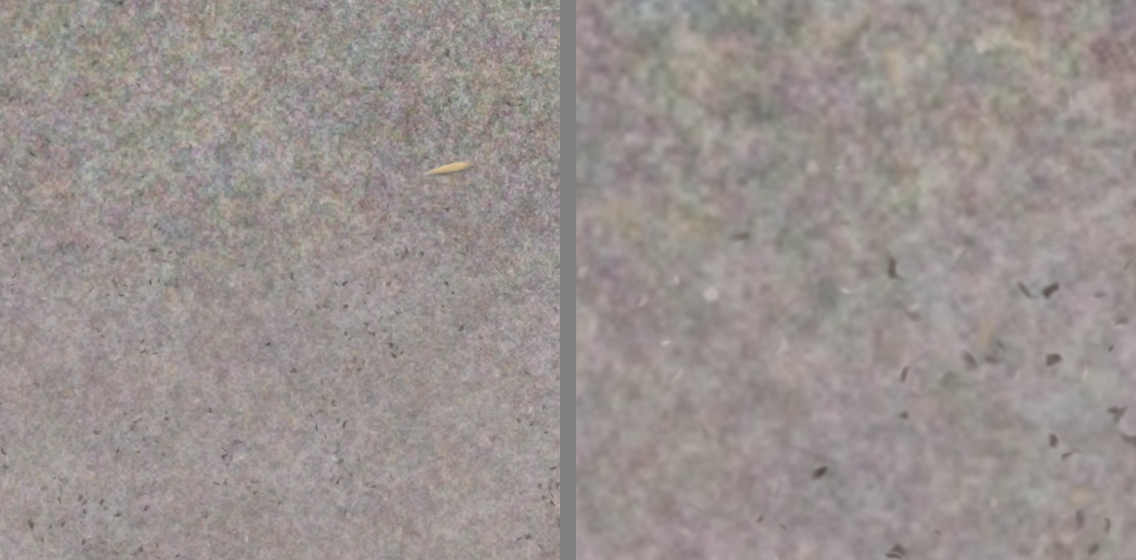
Left, the full canvas; right, a detail of the centre.
Reproduce this texture procedurally as a WebGL 2 fragment shader.

```glsl
#version 300 es
precision highp float;
// Worn, gritty ground: mauve-grey dust below, coarser greenish grit above.
// Rotated noise octaves give grain and tint; jittered cells scatter stones,
// pale chips and small dark pits, with one dry husk lying on top.

#define BASE_COLOR vec3(0.602, 0.573, 0.564)
#define PIT_COLOR vec3(0.34, 0.30, 0.28)
#define CHIP_COLOR vec3(0.78, 0.74, 0.72)
#define TAN_COLOR vec3(0.68, 0.61, 0.53)
#define STONE_COLOR vec3(0.49, 0.49, 0.48)
#define HUSK_COLOR vec3(0.80, 0.71, 0.56)
#define GRAIN_CONTRAST 0.078
#define PATCH_CONTRAST 0.036
#define TINT_STRENGTH 0.034
#define GRAIN_SCALE 44.0

uniform vec2 u_resolution;
out vec4 fragColor;

// Three random values in 0..1 for an integer cell and a seed.
vec3 hash3(vec2 cell, float seed) {
    uvec3 v = uvec3(ivec3(cell, seed)) * 1664525u + 1013904223u;
    v.x += v.y * v.z; v.y += v.z * v.x; v.z += v.x * v.y;
    v ^= v >> 16u;
    v.x += v.y * v.z; v.y += v.z * v.x; v.z += v.x * v.y;
    return vec3(v >> 8u) / 16777216.0;
}

mat2 rotation(float angle) {
    float c = cos(angle), s = sin(angle);
    return mat2(c, s, -s, c);
}

// Smooth signed value noise, turned by its seed to hide the lattice.
float noise(vec2 p, float seed) {
    p = rotation(seed * 1.7 + 0.5) * p;
    vec2 cell = floor(p), f = fract(p);
    f = f * f * (3.0 - 2.0 * f);
    float low = mix(hash3(cell, seed).x, hash3(cell + vec2(1, 0), seed).x, f.x);
    float high = mix(hash3(cell + vec2(0, 1), seed).x, hash3(cell + 1.0, seed).x, f.x);
    return 2.0 * mix(low, high, f.y) - 1.0;
}

float fbm(vec2 p, float seed) {
    float sum = 0.0, amplitude = 0.6;
    for (int i = 0; i < 4; i++) {
        sum += amplitude * noise(p, seed + float(i));
        p *= 2.03;
        amplitude *= 0.55;
    }
    return sum;
}

// Coverage of a soft ellipse, radii in canvas units.
float ellipse(vec2 d, vec2 radii, float softness) {
    float edge = softness + 1.5 / (min(u_resolution.x, u_resolution.y) * radii.y);
    return 1.0 - smoothstep(1.0 - 0.5 * edge, 1.0 + 0.5 * edge, length(d / radii));
}

// Randomly turned ellipses, one per cell, kept with the given chance.
float scatter(vec2 p, float cells, float chance, vec2 radii, float softness, float seed) {
    vec2 home = floor(p * cells);
    float cover = 0.0;
    for (int y = -1; y <= 1; y++) {
        for (int x = -1; x <= 1; x++) {
            vec2 cell = home + vec2(x, y);
            vec3 place = hash3(cell, seed), form = hash3(cell, seed + 1.0);
            vec2 d = rotation(form.x * 6.283) * (p - (cell + place.xy) / cells);
            float shape = ellipse(d, radii * mix(0.5, 1.2, form.y), softness);
            float kept = smoothstep(0.0, 0.05, chance - place.z);
            cover = max(cover, shape * kept * mix(0.25, 1.0, form.z));
        }
    }
    return cover;
}

void main() {
    vec2 p = gl_FragCoord.xy / min(u_resolution.x, u_resolution.y);
    vec2 warp = vec2(noise(p * 150.0, 3.0), noise(p * 150.0, 4.0));
    vec2 rough = p + 0.003 * warp;

    // Coarse grit covers the top, dust the bottom, along a ragged slope.
    float wander = fbm(p * 5.0, 10.0);
    float grit = smoothstep(-0.2, 0.2, p.y - 0.56 + 0.22 * (p.x - 0.5) * (0.4 - p.x) + 0.13 * wander);
    float fine = smoothstep(0.5, 1.1, p.x * 0.6 + p.y * 0.6 + 0.1 * wander);

    // Broad light and dark patches with tonal drift.
    float patches = fbm(p * 7.0, 20.0);
    vec3 color = BASE_COLOR + PATCH_CONTRAST * patches;
    color += mix(vec3(0.012, 0.007, 0.011), vec3(-0.012, -0.005, -0.010), grit);

    // Grain from clods down to sand.
    float grain = 0.45 * noise(rough * GRAIN_SCALE, 31.0) * mix(0.7, 1.0, grit);
    grain += 0.70 * noise(rough * GRAIN_SCALE * 2.1, 32.0) * mix(0.65, 1.0, grit);
    grain += 0.75 * noise(p * GRAIN_SCALE * 4.0, 33.0) * mix(0.65, 1.0, grit);
    grain += 0.65 * noise(p * GRAIN_SCALE * 6.2, 34.0) * mix(0.45, 1.1, fine);
    color += GRAIN_CONTRAST * grain;

    // Pink to green and tan to blue tints.
    float pink = 0.6 * noise(rough * 46.0, 41.0) + 0.5 * noise(p * 95.0, 42.0) + 0.3 * noise(p * 13.0, 43.0);
    float warm = 0.6 * noise(rough * 32.0, 44.0) + 0.5 * noise(p * 80.0, 45.0) + 0.5 * fbm(p * 9.0, 46.0);
    float tint = TINT_STRENGTH * mix(0.6, 1.1, grit);
    color += tint * (pink * vec3(0.75, -0.6, 0.25) + warm * vec3(0.45, 0.1, -0.9));

    // Half-buried stones, tan crumbs and pale chips.
    float stones = scatter(rough, 17.0, 0.04 + 0.18 * grit, vec2(0.021, 0.015), 0.9, 51.0);
    color = mix(color, STONE_COLOR + 0.05 * grain, 0.55 * stones);
    float crumbs = scatter(rough, 34.0, 0.12 + 0.14 * warm, vec2(0.012, 0.007), 1.2, 61.0);
    color = mix(color, TAN_COLOR + 0.07 * grain, 0.5 * crumbs);
    float chips = scatter(rough, 60.0, 0.12 + 0.10 * grit, vec2(0.0046, 0.0026), 1.3, 71.0);
    color = mix(color, CHIP_COLOR + 0.04 * grain, 0.7 * chips);

    // Clustered dark pits, denser in the dust.
    float cluster = smoothstep(-0.1, 0.5, fbm(p * 11.0, 80.0));
    float pits = scatter(rough, 62.0, mix(0.38, 0.16, grit) * cluster + 0.03, vec2(0.0052, 0.0028), 1.2, 91.0);
    color = mix(color, PIT_COLOR + 0.05 * grain, 0.8 * pits);

    // A dry husk, narrower at one end, with its thin shadow.
    vec2 husk = rotation(-0.2) * (p - vec2(0.803, 0.70));
    float taper = 1.0 + 0.25 * clamp(husk.x / 0.036, -1.0, 1.0);
    color = mix(color, PIT_COLOR, 0.45 * ellipse(husk + vec2(0.004, 0.006), vec2(0.036, 0.005), 0.8));
    float shade = 12.0 * clamp(husk.y, -0.008, 0.008) + 0.04 * noise(husk * vec2(60.0, 300.0), 0.0);
    color = mix(color, HUSK_COLOR + shade, ellipse(husk, vec2(0.037, 0.0068 * taper), 0.4));

    fragColor = vec4(clamp(color, 0.0, 1.0), 1.0);
}
```
